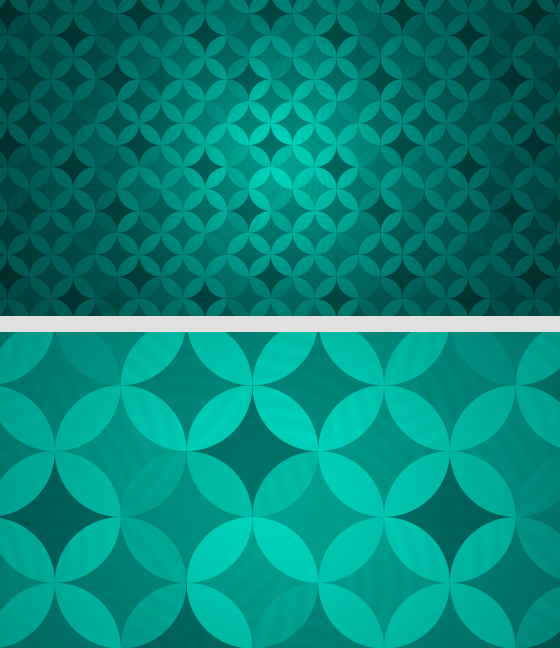
Top, the full canvas; bottom, a detail of the centre.
Reproduce this pattern procedurally as a Shadertoy shader.

```glsl
float hash(vec2 p) {
    vec3 h = fract(p.xyx * vec3(0.1031, 0.1030, 0.0973));
    h += dot(h, h.yzx + 33.33);
    return fract((h.x + h.y) * h.z);
}

// Faint curved veins, turned by a random angle within each shape
float veins(vec2 q, float seed) {
    float angle = 6.2832 * seed;
    vec2 dir = vec2(cos(angle), sin(angle));
    float across = dot(q, vec2(-dir.y, dir.x));
    float along = dot(q, dir);
    float wave = sin(across * 22.0 + along * along * 5.0);
    return 1.0 + 0.018 * wave * smoothstep(0.35, 0.7, seed);
}

// Stars: three dark ones in every block of 6 by 6 radii, the rest random
float starShade(vec2 id) {
    bool dark = id == vec2(0.0) || id == vec2(3.0, 5.0) || id == vec2(5.0, 3.0);
    return dark ? 0.54 : mix(0.66, 0.79, hash(id + 7.0));
}

float petalShade(vec2 id) {
    return mix(0.82, 1.0, smoothstep(0.1, 0.45, hash(id + 19.0)));
}

void mainImage(out vec4 fragColor, in vec2 fragCoord) {
    vec2 uv = (fragCoord - 0.5 * iResolution.xy) / iResolution.y;

    // Diagonal grid of overlapping circles, with the circle radius as unit
    vec2 p = uv * 14.4 - vec2(-0.42, 0.59);
    vec2 grid = floor(0.5 * vec2(p.x + p.y, p.x - p.y) + 0.5);
    vec2 center = vec2(grid.x + grid.y, grid.x - grid.y);
    vec2 q = p - center;

    // A petal is the overlap with the nearest diagonal neighbour
    vec2 side = vec2(q.x < 0.0 ? -1.0 : 1.0, q.y < 0.0 ? -1.0 : 1.0);
    vec2 petalCenter = center + 0.5 * side;
    float dist = length(q - side) - 1.0;
    float pixel = 14.4 / iResolution.y;
    float petalMask = smoothstep(0.75 * pixel, -0.75 * pixel, dist);

    vec2 starId = mod(center, 6.0);
    vec2 petalId = mod(petalCenter, 6.0);
    float star = starShade(starId) * veins(q, hash(starId + 41.0));
    float petal = petalShade(petalId) * veins(p - petalCenter, hash(petalId + 53.0));

    // Glow falling off from the middle
    float glow = 0.30 + 0.54 * exp(-3.0 * pow(length(uv), 1.5));
    float level = glow * mix(star, petal, petalMask);
    vec3 color = level * vec3(0.0, 1.0, mix(0.94, 0.87, level));

    fragColor = vec4(color, 1.0);
}
```
